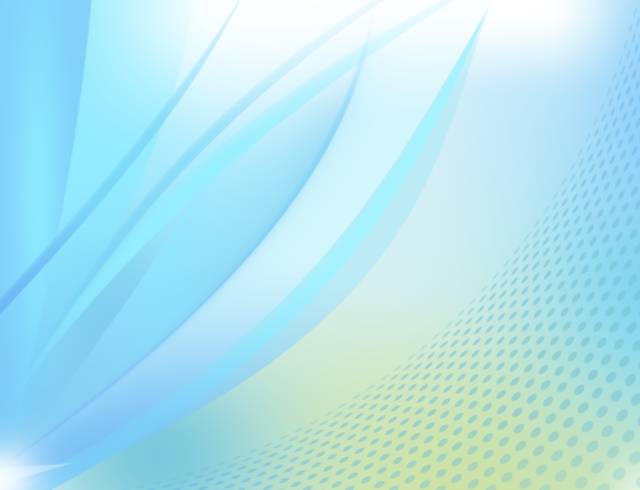
Reproduce this background procedurally as a Shadertoy shader.

```glsl
// Smooth cubic edge: x at heights 0, 1/3, 2/3 and 1, scaled to canvas width
float edgeAt(float y, vec4 x) {
    float u = 3.0 * y;
    return dot(x, vec4(-(u - 1.0) * (u - 2.0) * (u - 3.0) / 6.0,
                       u * (u - 2.0) * (u - 3.0) / 2.0,
                       -u * (u - 1.0) * (u - 3.0) / 2.0,
                       u * (u - 1.0) * (u - 2.0) / 6.0));
}

// Signed horizontal distance, positive to the left of the edge
float leftOf(vec2 uv, vec4 x) {
    return edgeAt(uv.y, x) - uv.x;
}

float cover(float d) {
    float soft = 0.0008 + 1.0 / iResolution.x;
    return smoothstep(-soft, soft, d);
}

// Band that builds up softly from its near edge to a crisp far edge
float ribbon(vec2 uv, vec4 nearEdge, vec4 farEdge) {
    float inside = -leftOf(uv, nearEdge);
    float width = max(inside + leftOf(uv, farEdge), 0.001);
    return cover(leftOf(uv, farEdge)) * cover(inside) * mix(0.55, 1.0, smoothstep(0.0, 0.5, inside / width));
}

float glow(vec2 p, vec2 center, vec2 radius) {
    vec2 d = (p - center) / radius;
    return exp(-dot(d, d));
}

vec3 background(vec2 p) {
    vec3 color = vec3(0.85, 0.95, 0.985);
    color = mix(color, vec3(0.81, 0.885, 0.65), glow(p, vec2(0.95, -0.02), vec2(0.6, 0.42)));
    color = mix(color, vec3(0.84, 0.945, 0.965), 0.85 * glow(p, vec2(0.82, 0.5), vec2(0.2, 0.17)));
    color = mix(color, vec3(0.48, 0.79, 0.86), glow(p, vec2(0.32, 0.07), vec2(0.24, 0.2)));
    color = mix(color, vec3(0.75, 0.90, 0.98), 0.6 * glow(p, vec2(1.1, 0.76), vec2(0.2, 0.19)));
    color = mix(color, vec3(0.48, 0.84, 0.94), glow(p, vec2(1.38, 0.42), vec2(0.29, 0.29)));
    color = mix(color, vec3(0.55, 0.81, 0.97), glow(p, vec2(1.37, 0.78), vec2(0.18, 0.32)));
    float sky = smoothstep(0.8, 0.99, p.y) * (1.0 - smoothstep(1.1, 1.31, p.x));
    color = mix(color, vec3(1.0), sky);
    return mix(color, vec3(0.95, 0.98, 0.95), 0.6 * glow(p, vec2(1.31, 0.0), vec2(0.06)));
}

// Staggered dots on growing arcs
float halftone(vec2 p) {
    vec2 ray = p - vec2(0.0, 1.316);
    float depth = length(ray) - 1.335;
    float growth = 1.0 + 6.5 * max(depth, 0.0);
    float row = log(growth) / 0.068;
    float column = atan(ray.x, -ray.y) / 0.0255 + 0.5 * mod(floor(row), 2.0);
    vec2 cell = fract(vec2(column, row)) - 0.5;
    float soft = 0.06 + 1.0 / (iResolution.y * 0.0105 * growth);
    float radius = mix(0.26, 0.29, smoothstep(0.0, 0.4, depth));
    float dotMask = 1.0 - smoothstep(radius - 0.5 * soft, radius + 0.5 * soft, length(cell * vec2(0.9, 1.1)));
    return dotMask * step(0.0, depth) * smoothstep(-0.03, 0.04, depth);
}

// Broad translucent leaves on the left
vec3 leaves(vec3 color, vec2 uv, vec2 p) {
    float topFade = 1.0 - smoothstep(0.74, 1.0, uv.y);
    float outer = leftOf(uv, vec4(0.05, 0.493, 0.68, 0.768));
    float bright = leftOf(uv, vec4(0.02, 0.398, 0.616, 0.771));
    float leaf = leftOf(uv, vec4(-0.05, 0.28, 0.497, 0.585));

    vec3 outerColor = mix(vec3(0.48, 0.77, 0.96), vec3(0.72, 0.92, 0.96), smoothstep(0.05, 0.47, uv.y));
    color = mix(color, outerColor, cover(outer) * mix(0.35, 0.85, topFade));
    vec3 innerColor = mix(vec3(0.48, 0.76, 0.96), vec3(0.83, 0.96, 0.99), smoothstep(0.06, 0.5, uv.y));
    innerColor = mix(innerColor, vec3(1.0), 0.9 * (1.0 - topFade));
    innerColor = mix(innerColor, vec3(0.66, 0.91, 0.98), 0.4 * topFade * exp(-max(-leaf, 0.0) / 0.025));
    color = mix(color, innerColor, cover(bright));

    vec3 fill = mix(vec3(0.48, 0.77, 0.96), vec3(0.63, 0.92, 0.99), smoothstep(0.02, 0.6, uv.y));
    fill = mix(fill, vec3(0.84, 0.965, 1.0), glow(p, vec2(0.57, 0.83), vec2(0.25, 0.21)));
    fill = mix(fill, vec3(0.55, 0.83, 0.95), 0.7 * exp(-max(leaf, 0.0) / 0.1) * topFade);
    float fold = leftOf(uv, vec4(0.0, 0.17, 0.33, 0.39));
    fill = mix(fill, vec3(0.47, 0.79, 0.92), cover(fold) * 0.65 * glow(p, vec2(0.22, 0.35), vec2(0.13, 0.2)));
    fill = mix(fill, vec3(0.53, 0.90, 1.0), cover(-fold) * 0.5 * glow(p, vec2(0.33, 0.42), vec2(0.12, 0.22)));

    float middle = leftOf(uv, vec4(-0.01, 0.105, 0.23, 0.30));
    vec3 middleColor = mix(vec3(0.49, 0.82, 0.97), vec3(0.55, 0.92, 1.0), smoothstep(0.2, 0.65, uv.y));
    fill = mix(fill, middleColor, 0.65 * cover(middle));
    fill = mix(fill, vec3(1.0), 0.95 * smoothstep(0.68, 1.0, uv.y) * smoothstep(0.07, 0.36, uv.x));
    float panel = leftOf(uv, vec4(0.0, 0.06, 0.11, 0.143));
    vec3 panelColor = mix(vec3(0.49, 0.79, 0.97), vec3(0.54, 0.91, 1.0), glow(uv, vec2(0.06, 0.58), vec2(0.04, 0.4)));
    fill = mix(fill, panelColor, 0.8 * cover(panel));
    color = mix(color, fill, cover(leaf));

    // Sliver and fine blue rim along the main leaf
    float sliver = ribbon(uv, vec4(-0.05, 0.277, 0.486, 0.584), vec4(-0.05, 0.28, 0.497, 0.585));
    color = mix(color, vec3(0.50, 0.84, 0.96), 0.5 * sliver * smoothstep(0.3, 0.6, uv.y) * topFade);
    float rim = exp(-abs(leaf) / 0.005) * (1.0 - smoothstep(0.15, 0.95, uv.y));
    return mix(color, vec3(0.42, 0.67, 0.96), 0.45 * rim);
}

vec3 ribbons(vec3 color, vec2 uv) {
    float fade = 1.0 - smoothstep(0.6, 0.98, uv.y);
    float low = smoothstep(0.08, 0.5, uv.y);
    vec3 cyan = mix(vec3(0.48, 0.80, 0.97), vec3(0.58, 0.94, 1.0), low);
    float bright = ribbon(uv, vec4(0.02, 0.398, 0.616, 0.771), vec4(0.08, 0.446, 0.647, 0.768));
    color = mix(color, mix(cyan, vec3(0.68, 0.96, 1.0), 0.6 * low), 0.9 * bright);
    float wide = ribbon(uv, vec4(-0.07, 0.09, 0.313, 0.69), vec4(-0.08, 0.11, 0.362, 0.71));
    color = mix(color, cyan, wide * mix(0.2, 0.85, fade));
    float thin = ribbon(uv, vec4(-0.07, 0.083, 0.272, 0.58), vec4(-0.07, 0.092, 0.297, 0.6));
    color = mix(color, vec3(0.47, 0.83, 0.97), thin * mix(0.12, 0.6, fade));
    float slant = ribbon(uv, vec4(-0.28, -0.04, 0.185, 0.373), vec4(-0.26, -0.018, 0.207, 0.375));
    vec3 slantColor = mix(vec3(0.42, 0.69, 0.96), vec3(0.46, 0.83, 0.97), smoothstep(0.4, 0.62, uv.y));
    return mix(color, slantColor, slant * mix(0.3, 0.75, fade));
}

void mainImage(out vec4 fragColor, in vec2 fragCoord) {
    vec2 uv = fragCoord / iResolution.xy;
    vec2 p = vec2(uv.x * 1.306, uv.y);
    vec3 color = background(p);

    vec3 dotColor = mix(vec3(0.45, 0.75, 0.82), vec3(0.45, 0.72, 0.94), smoothstep(0.45, 0.8, uv.y));
    dotColor = mix(dotColor, vec3(0.40, 0.70, 0.92), 1.0 - smoothstep(0.25, 0.5, uv.x));
    float dotAlpha = mix(0.25, 0.5, smoothstep(0.0, 0.25, uv.y + 0.4 * (1.0 - uv.x)));
    color = mix(color, dotColor, halftone(p) * dotAlpha);

    color = ribbons(leaves(color, uv, p), uv);

    // White burst where the leaves meet
    color = mix(color, vec3(1.0), 0.95 * glow(p, vec2(0.0, 0.02), vec2(0.08, 0.07)));
    float wedge = cover(0.045 + 0.08 * uv.x - uv.y) * cover(uv.y - 0.01 - 0.4 * uv.x);
    color = mix(color, vec3(0.92, 0.98, 1.0), 0.4 * wedge);
    fragColor = vec4(color, 1.0);
}
```
